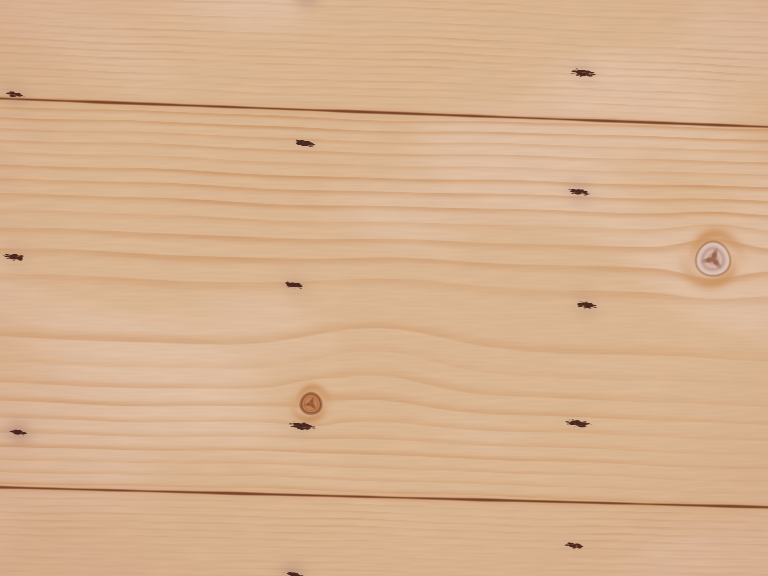
A Shadertoy shader for this texture:

```glsl
const vec3 BASE = vec3(0.855, 0.712, 0.572);
const vec3 LIGHT = vec3(0.875, 0.745, 0.635);
const vec3 PINK = vec3(0.82, 0.65, 0.53);
const vec3 LATEWOOD = vec3(0.79, 0.575, 0.385);
const vec3 SEAM = vec3(0.42, 0.21, 0.11);
const vec3 GOUGE = vec3(0.22, 0.10, 0.08);
const vec3 BRUISE = vec3(0.58, 0.42, 0.38);
const vec3 KNOT_RED = vec3(0.73, 0.49, 0.32);
const vec3 KNOT_PALE = vec3(0.80, 0.67, 0.62);
const vec3 KNOT_RIM = vec3(0.50, 0.27, 0.15);
const vec3 KNOT_PALE_RIM = vec3(0.86, 0.77, 0.74);
const vec2 KNOT_A = vec2(0.540, 0.299);   // small red knot
const vec2 KNOT_B = vec2(1.238, 0.550);   // large pale knot
const float RADIUS_A = 0.018;
const float RADIUS_B = 0.028;
const vec2 SEAM_TOP = vec2(0.829, -0.037);  // height at left, slope
const vec2 SEAM_LOW = vec2(0.154, -0.026);
const float SEAM_WIDTH = 0.0022;
const float PITH = 0.47;                  // centre of the wide grain
const float FINE_RINGS = 78.0;            // rings per unit, outer boards
const vec2 MARK_SIZE = vec2(0.018, 0.0055);

float hash(vec2 p) {
    return fract(sin(dot(p, vec2(127.1, 311.7))) * 43758.5);
}

// Distance to the nearest scattered cell point
float cellular(vec2 p) {
    vec2 cell = floor(p);
    float nearest = 2.0;
    for (int y = -1; y <= 1; y++)
    for (int x = -1; x <= 1; x++) {
        vec2 c = cell + vec2(x, y);
        nearest = min(nearest, length(c + vec2(hash(c), hash(c + 19.7)) - p));
    }
    return nearest;
}

float waves(vec2 p) {
    return 0.5 * sin(p.x * 2.3 + 1.7 * sin(p.y * 1.9 + 0.6))
         + 0.3 * sin(p.x * 4.9 - p.y * 3.1 + 2.0)
         + 0.2 * sin(p.x * 9.7 + p.y * 6.3 + 4.0);
}

// Grain height is flattened near a knot so the rings flow around it
float bendAround(float height, vec2 q, float radius) {
    vec2 s = q / (radius * vec2(2.4, 1.7));
    return height - 0.8 * q.y * exp(-dot(s, s));
}

// Slow darkening, then a crisp latewood edge; strength varies by ring
float ringBand(float phase, float seed) {
    float f = fract(phase);
    float edge = smoothstep(0.35, 0.9, f) - smoothstep(0.91, 1.0, f);
    return edge * edge * mix(0.3, 1.0, hash(vec2(floor(phase), seed)));
}

float wideGrain(vec2 p) {
    vec2 crest = (p - vec2(0.66, 0.40)) / vec2(0.14, 0.11);
    float h = p.y + 0.03 * p.x - 0.036 * exp(-dot(crest, crest));
    h = bendAround(h, p - KNOT_A, RADIUS_A);
    h = bendAround(h, p - KNOT_B, RADIUS_B);
    h += 0.004 * waves(p * vec2(2.2, 3.0));
    float d = h - PITH;
    float phase = 14.0 * abs(d) + 60.0 * d * d;
    float fade = d > 0.0 ? 1.0 : mix(0.85, 0.5, smoothstep(0.5, 1.3, p.x));
    return ringBand(phase, sign(d)) * fade * (0.85 + 0.25 * waves(p * 3.0));
}

float fineGrain(vec2 p, float slope) {
    float h = p.y - slope * p.x + 0.003 * waves(p * 3.0);
    return 0.5 * ringBand(h * FINE_RINGS, 7.0) * (0.8 + 0.4 * waves(p * vec2(5.0, 9.0)));
}

vec3 addKnot(vec3 color, vec2 q, float radius, vec3 face, vec3 rim, float px) {
    float angle = atan(q.y, q.x + 1e-5);
    float r = length(q) / radius * (1.0 + 0.03 * sin(angle * 3.0));
    float soft = 1.5 * px / radius;
    float halo = exp(-pow((r - 1.5) / 0.45, 2.0)) * (0.55 + 0.35 * sin(angle * 2.0 + r * 3.0));
    color = mix(color, LATEWOOD, halo);
    vec3 disc = face * (1.0 + 0.06 * sin(r * 17.0));
    float core = 1.0 - smoothstep(0.2, 0.5, r * (1.2 + 0.6 * sin(angle * 3.0 + 1.0)));
    disc = mix(disc, KNOT_RIM, 0.65 * core);
    disc = mix(disc, rim, smoothstep(0.75, 0.95, r));
    color = mix(color, disc, 1.0 - smoothstep(1.0 - soft, 1.0 + soft, r));
    return mix(color, KNOT_RIM, 0.4 * exp(-pow((r - 1.06) / 0.07, 2.0)));
}

vec3 addSeam(vec3 color, float d, float x, float px) {
    float width = SEAM_WIDTH * (0.85 + 0.35 * waves(vec2(x * 6.0, 2.0)));
    color = mix(color, LATEWOOD, 0.55 * exp(-abs(d) / 0.005));
    return mix(color, SEAM, 0.85 * (1.0 - smoothstep(width - px, width + px, abs(d))));
}

// Gouges on a fanned grid: rows converge towards the right
vec3 addMarks(vec3 color, vec2 p) {
    float ragged = cellular(p * vec2(100.0, 280.0)) - 0.5;
    for (int i = 0; i < 3; i++)
    for (int j = 0; j < 5; j++) {
        vec2 id = vec2(i, j);
        vec2 center = vec2(0.04 + 0.48 * id.x, -0.04 + 0.05 * id.x + id.y * (0.293 - 0.045 * id.x));
        center += (vec2(hash(id), hash(id + 5.3)) - 0.5) * vec2(0.035, 0.016);
        vec2 q = p - center;
        q.y += 0.12 * q.x;
        float d = length(q / MARK_SIZE) / mix(0.75, 1.1, hash(id + 2.1));
        float bruise = exp(-dot(q, q) / 0.0005);
        color = mix(color, BRUISE, 0.35 * bruise * hash(id + 8.4));
        float cut = 1.0 - smoothstep(0.65, 1.05, d + 0.8 * ragged);
        color = mix(color, mix(GOUGE, KNOT_RIM, smoothstep(0.0, 0.4, ragged)), 0.9 * cut);
    }
    return color;
}

void mainImage(out vec4 fragColor, in vec2 fragCoord) {
    float px = 1.0 / iResolution.y;
    vec2 p = fragCoord * px;
    float top = p.y - SEAM_TOP.x - SEAM_TOP.y * p.x;
    float low = p.y - SEAM_LOW.x - SEAM_LOW.y * p.x;

    // Broad tone
    float tone = waves(p * vec2(1.6, 4.0) + 1.0);
    vec3 color = mix(BASE, LIGHT, smoothstep(-0.15, 0.6, tone));
    float margin = smoothstep(0.5, 1.0, length((p - vec2(0.72, 0.58)) / vec2(1.0, 0.8)));
    color = mix(color, PINK, 0.6 * margin);

    // Grain of the three boards
    float grain = top > 0.0 ? fineGrain(p, SEAM_TOP.y)
                : low < 0.0 ? fineGrain(p, SEAM_LOW.y) : wideGrain(p);
    color = mix(color, LATEWOOD, clamp(0.75 * grain, 0.0, 1.0));
    color *= 1.0 + 0.035 * (cellular(p * vec2(14.0, 190.0)) - 0.5);

    // Knots, joints and wear
    color = addKnot(color, p - KNOT_A, RADIUS_A, KNOT_RED, KNOT_RIM, px);
    color = addKnot(color, p - KNOT_B, RADIUS_B, KNOT_PALE, KNOT_PALE_RIM, px);
    color = addSeam(color, top, p.x, px);
    color = addSeam(color, low, p.x + 3.0, px);
    fragColor = vec4(addMarks(color, p), 1.0);
}
```
